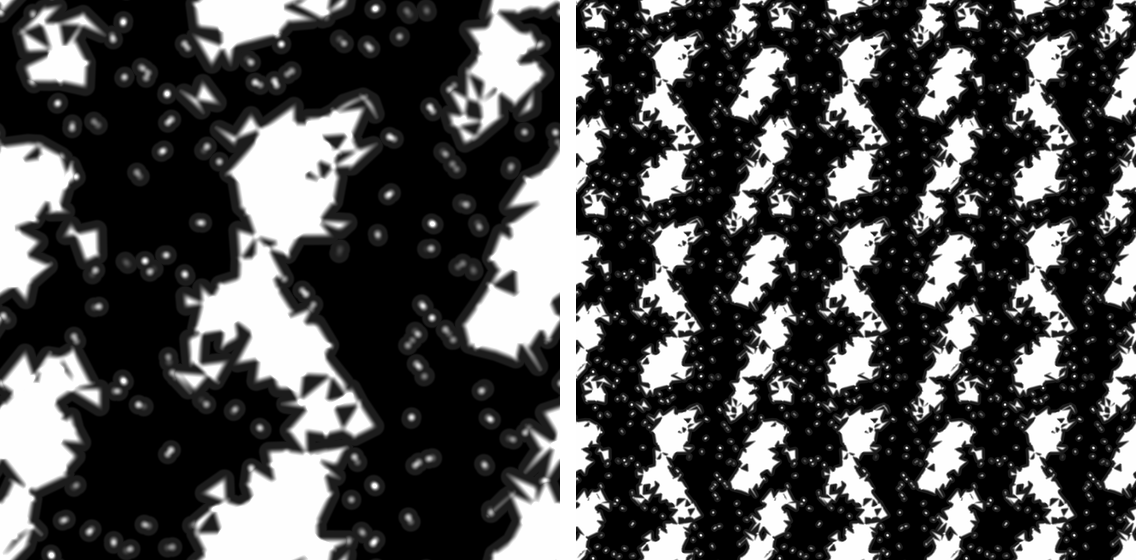
Left: one tile. Right: repeated 3 by 3.
Write a WebGL 1 fragment shader that draws this pattern.

```glsl
precision highp float;
uniform vec2 u_resolution;

const float CELLS = 32.0;

vec3 hash3(vec2 p) {
  vec3 q = fract(p.xyx * vec3(0.1031, 0.1030, 0.0973));
  q += dot(q, q.yxz + 33.33);
  return fract((q.xxy + q.yzz) * q.zyx);
}

// Exact wrap for whole cell numbers from -CELLS to 2 * CELLS
vec2 wrapCell(vec2 cell) {
  return cell + CELLS * (step(cell, vec2(-0.5)) - step(vec2(CELLS - 0.5), cell));
}

// Sum of plane waves with whole frequencies, so it wraps on the unit square
float clumps(vec2 uv) {
  float sum = 0.0;
  for (int i = 0; i < 9; i++) {
    float n = float(i);
    float angle = n * 3.14159 / 9.0;
    float radius = 2.2 + 0.5 * mod(n * 4.0 + 0.01, 9.0);
    vec2 freq = floor(radius * vec2(cos(angle), sin(angle)) + 0.5);
    sum += 3.0 / radius * cos(6.283185 * dot(freq, uv) + 2.4 * n * n + n);
  }
  return sum;
}

// Jittered mesh vertex: xy = offset from p, z = clump height, w = random
vec4 vertex(vec2 cell, vec2 p) {
  vec2 id = wrapCell(cell);
  vec3 h = hash3(id);
  vec2 jitter = 0.04 + 0.92 * h.xy;
  return vec4(cell + jitter - p, clumps((id + jitter) / CELLS), h.z);
}

float cross2(vec2 a, vec2 b) {
  return a.x * b.y - a.y * b.x;
}

// Signed distance from the origin to the line a-b
float lineSide(vec2 a, vec2 b) {
  return cross2(a, b) / max(length(b - a), 0.001);
}

float segmentDistance(vec2 a, vec2 b) {
  vec2 e = b - a;
  return length(a + e * clamp(-dot(a, e) / max(dot(e, e), 0.0001), 0.0, 1.0));
}

// Adds the soft coverage of a triangle that rises above the clump threshold;
// whole triangles switch on or off, which leaves a sawtooth outline
void addTriangle(vec4 a, vec4 b, vec4 c, inout float cover, inout float nearest) {
  float chance = fract(7.3 * a.w + 5.7 * b.w + 3.1 * c.w) - 0.5;
  if ((a.z + b.z + c.z) / 3.0 + 1.7 * chance < 1.15) return;
  vec3 side = vec3(lineSide(a.xy, b.xy), lineSide(b.xy, c.xy), lineSide(c.xy, a.xy));
  side *= sign(cross2(b.xy - a.xy, c.xy - a.xy));
  float dist = 0.0;
  if (min(side.x, min(side.y, side.z)) < 0.0) {
    dist = min(segmentDistance(a.xy, b.xy),
           min(segmentDistance(b.xy, c.xy), segmentDistance(c.xy, a.xy)));
  }
  vec3 soft = smoothstep(-0.24, 0.24, side);
  cover += 1.06 * soft.x * soft.y * soft.z * (1.0 - smoothstep(0.24, 0.4, dist));
  nearest = min(nearest, dist);
}

void main() {
  vec2 p = gl_FragCoord.xy / u_resolution * CELLS;
  vec2 base = floor(p) - 2.0;
  float cover = 0.0;
  float spot = 0.0;
  float nearest = 9.0;
  vec4 mesh[25];

  // Mesh vertices; some in the dark areas carry a two-lobed speck
  for (int j = 0; j < 5; j++) {
    for (int i = 0; i < 5; i++) {
      vec2 cell = base + vec2(float(i), float(j));
      vec4 v = vertex(cell, p);
      mesh[j * 5 + i] = v;
      if (v.w < 0.17 && v.z < 0.8) {
        vec3 k = hash3(wrapCell(cell) + 61.0);
        float first = length(v.xy);
        float second = length(v.xy + 0.6 * (k.xy - 0.5));
        spot += mix(0.15, 0.9, k.z) * (1.0 - smoothstep(0.0, 0.34, first));
        spot += mix(0.1, 0.7, fract(7.0 * k.z)) * (1.0 - smoothstep(0.0, 0.32, second));
        nearest = min(nearest, min(first, second));
      }
    }
  }

  // Each quad is split along one of its diagonals at random
  for (int j = 0; j < 4; j++) {
    for (int i = 0; i < 4; i++) {
      vec4 a = mesh[j * 5 + i];
      vec4 b = mesh[j * 5 + i + 1];
      vec4 c = mesh[j * 5 + i + 6];
      vec4 d = mesh[j * 5 + i + 5];
      if (fract(5.0 * a.w) < 0.5) {
        addTriangle(a, b, c, cover, nearest);
        addTriangle(a, c, d, cover, nearest);
      } else {
        addTriangle(b, c, d, cover, nearest);
        addTriangle(b, d, a, cover, nearest);
      }
    }
  }

  // Dark grey halo around everything bright
  float halo = 0.11 * (1.0 - smoothstep(0.48, 0.64, nearest));
  float tone = mix(halo, 0.995, clamp(max(cover, spot), 0.0, 1.0));
  gl_FragColor = vec4(vec3(tone), 1.0);
}
```
